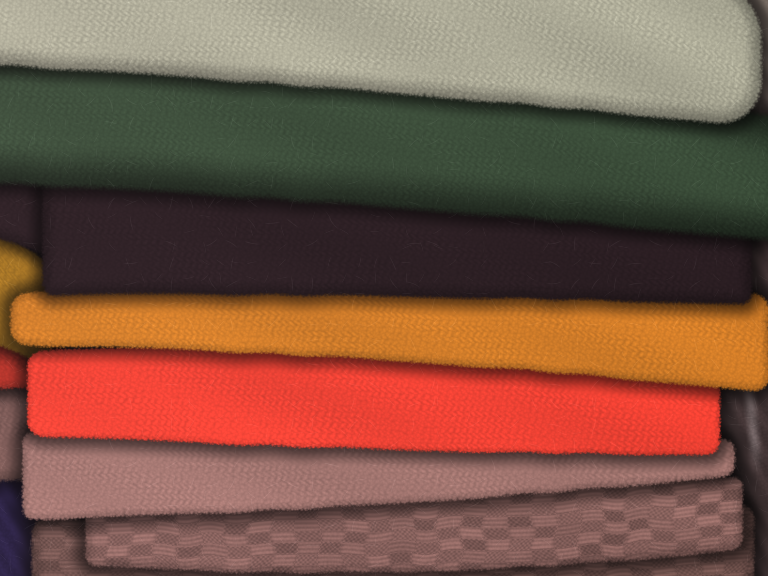
This texture is drawn by a Shadertoy shader. Its source:

```glsl
// A stack of folded wool cloths, painted from the lowest fold upward.
// Each fold is a rounded box bent between two quadratic edges, with
// twill or checked weave, cellular nap, stray hairs and a contact shadow.

const vec3 SAGE    = vec3(0.63, 0.625, 0.55);
const vec3 GREEN   = vec3(0.205, 0.275, 0.20);
const vec3 PLUM    = vec3(0.145, 0.10, 0.115);
const vec3 MUSTARD = vec3(0.77, 0.455, 0.14);
const vec3 RED     = vec3(0.885, 0.235, 0.18);
const vec3 ROSE    = vec3(0.595, 0.43, 0.405);
const vec3 MAUVE   = vec3(0.48, 0.345, 0.325);
const vec3 BROWN   = vec3(0.40, 0.29, 0.27);
const vec3 NAVY    = vec3(0.14, 0.11, 0.24);
const vec3 STONE   = vec3(0.42, 0.38, 0.35);
const vec2 STITCH  = vec2(0.0125, 0.0095);
const vec2 CHECK   = vec2(0.041, 0.020);
const float SHADOW_REACH = 0.036;
const float SHADOW_DEPTH = 0.40;
const float NAP_SCALE = 190.0;
const float HAIR_CELL = 0.035;
const float FUZZ = 0.004;
const float EDGE_BLUR = 0.0022;
const float TAU = 6.2831853;

vec2 hash2(vec2 p) {
    vec3 q = fract(p.xyx * vec3(0.1031, 0.1030, 0.0973));
    q += dot(q, q.yzx + 33.33);
    return fract((q.xx + q.yz) * q.zy);
}

// Distance to the nearest scattered point
float cellular(vec2 p) {
    vec2 cell = floor(p), f = fract(p);
    float nearest = 2.0;
    for (int j = -1; j <= 1; j++)
    for (int i = -1; i <= 1; i++) {
        vec2 o = vec2(i, j);
        nearest = min(nearest, length(o + hash2(cell + o) - f));
    }
    return nearest;
}

// One short curved hair in some of the cells
float hairs(vec2 p) {
    vec2 cell = floor(p / HAIR_CELL), f = fract(p / HAIR_CELL) - 0.5;
    vec2 h = hash2(cell + 17.0);
    float a = TAU * h.x;
    f = mat2(cos(a), -sin(a), sin(a), cos(a)) * f;
    float across = abs(f.y - 0.8 * (h.y - 0.5) * f.x * f.x);
    return smoothstep(0.045, 0.0, across) * smoothstep(0.42, 0.2, abs(f.x)) * step(0.6, h.y);
}

// Quadratic through heights at the left, middle and right
float curve(vec3 h, float t) {
    return h.x * (1.0 - t) * (1.0 - 2.0 * t) + h.y * 4.0 * t * (1.0 - t)
         + h.z * t * (2.0 * t - 1.0);
}

// Slanted stitches in staggered rows, stronger in some patches
float twill(vec2 w) {
    w.y += 0.002 * sin(w.x * 19.0);
    vec2 s = w / STITCH;
    float row = floor(s.y), f = fract(s.y);
    float slant = mod(row, 2.0) * 1.1 - 0.3;
    float stitch = sin(TAU * (s.x + slant * f + row * 0.35 + 0.25 * sin(w.x * 37.0)));
    float patchy = 0.75 + 0.35 * sin(w.x * 23.0 + 3.0 * sin(w.y * 31.0));
    return patchy * (stitch * (0.35 + 0.65 * sin(0.5 * TAU * f)) - 0.25 * cos(TAU * f));
}

// Loose alternating blocks of horizontal and vertical threads
float checks(vec2 w) {
    w += vec2(0.004, 0.003) * sin(w.yx * vec2(90.0, 41.0) + 2.0 * sin(w.x * 17.0));
    vec2 cell = floor(w / CHECK), f = abs(fract(w / CHECK) - 0.5);
    float odd = mod(cell.x + cell.y, 2.0);
    vec2 yarn = sin(TAU * w / vec2(0.0085, 0.0075));
    float thread = mix(yarn.x * yarn.y, 0.8 * yarn.y, odd);
    float inside = smoothstep(0.5, 0.36, max(f.x, f.y));
    return inside * ((odd - 0.5) * 1.1 + 1.2 * (hash2(cell).x - 0.5)) + 0.75 * thread;
}

void layFold(inout vec3 col, vec2 p, vec3 top, vec3 bottom, vec2 ends,
             float radius, float rolloff, vec3 dye, float checked, float nap) {
    float t = p.x * 0.75;
    float hi = curve(top, t), lo = curve(bottom, t);
    vec2 w = p - vec2(0.5 * (ends.x + ends.y), 0.5 * (hi + lo));
    vec2 halfSize = 0.5 * vec2(ends.y - ends.x, hi - lo);
    vec2 q = abs(w) - halfSize + radius;
    float d = length(max(q, 0.0)) + min(max(q.x, q.y), 0.0) - radius;
    d += FUZZ * (nap - 0.5) + 0.0014 * sin(p.x * 31.0 + 2.0 * sin(p.x * 13.0));

    // Contact shadow on whatever lies behind
    col *= mix(SHADOW_DEPTH, 1.0, smoothstep(-0.004, SHADOW_REACH, d));

    // Weave, nap and the rolled edge, softer on thicker folds
    float weave = mix(0.062 * twill(w), 0.13 * checks(w), checked);
    float light = 1.0 + weave + 0.11 * (0.5 - nap);
    light *= mix(0.82 - 4.0 * rolloff, 1.03, smoothstep(-0.006, rolloff, -d));
    light *= 1.0 + 0.04 * sin(p.x * 9.0 + w.y * 30.0) * sin(p.x * 5.0 - 1.0);
    float blur = max(EDGE_BLUR + 0.07 * rolloff, 1.0 / iResolution.y);
    col = mix(col, dye * light, 1.0 - smoothstep(-blur, blur, d));
}

void mainImage(out vec4 fragColor, in vec2 fragCoord) {
    vec2 p = fragCoord / iResolution.y;
    float nap = cellular(p * NAP_SCALE);

    // Dim surroundings: navy at lower left, stone at upper right
    vec3 col = mix(NAVY, vec3(0.24, 0.19, 0.19), smoothstep(0.02, 0.13, p.x));
    col = mix(col, STONE, smoothstep(0.72, 0.9, p.y));
    float strip = smoothstep(0.016, 0.0, abs(p.x - 1.306 + 0.1 * (p.y - 0.27)));
    col += 0.17 * strip * smoothstep(0.17, 0.24, p.y) * smoothstep(0.36, 0.29, p.y);
    col *= 1.0 + 0.08 * sin(p.x * 190.0 + p.y * 120.0) + 0.15 * (0.5 - nap);

    // Cloth ends peeping out at the left
    layFold(col, p, vec3(0.33), vec3(0.165), vec2(-0.1, 0.10), 0.02, 0.03, ROSE * 0.75, 0.0, nap);
    layFold(col, p, vec3(0.41), vec3(0.325), vec2(-0.1, 0.10), 0.02, 0.02, RED * 0.72, 0.0, nap);
    layFold(col, p, vec3(0.60, 0.3, 0.3), vec3(0.40, 0.2, 0.2), vec2(-0.1, 0.09), 0.03, 0.03, MUSTARD * vec3(0.78, 0.92, 0.8), 0.0, nap);
    layFold(col, p, vec3(0.70), vec3(0.585, 0.4, 0.3), vec2(-0.1, 0.15), 0.03, 0.03, PLUM, 0.0, nap);

    // Main stack, bottom to top
    layFold(col, p, vec3(0.105, 0.09, 0.13), vec3(-0.2), vec2(0.055, 1.31), 0.03, 0.03, BROWN, 1.0, nap);
    layFold(col, p, vec3(0.125, 0.15, 0.175), vec3(0.028, 0.007, 0.052), vec2(0.148, 1.290), 0.02, 0.02, MAUVE, 1.0, nap);
    layFold(col, p, vec3(0.25, 0.25, 0.235), vec3(0.097, 0.125, 0.18), vec2(0.038, 1.276), 0.02, 0.016, ROSE, 0.0, nap);
    layFold(col, p, vec3(0.385, 0.40, 0.345), vec3(0.247, 0.22, 0.21), vec2(0.047, 1.25), 0.025, 0.012, RED, 0.0, nap);
    layFold(col, p, vec3(0.49, 0.505, 0.49), vec3(0.401, 0.375, 0.318), vec2(0.017, 1.337), 0.03, 0.018, MUSTARD, 0.0, nap);
    layFold(col, p, vec3(0.705, 0.67, 0.61), vec3(0.488, 0.486, 0.47), vec2(0.075, 1.306), 0.02, 0.03, PLUM, 0.0, nap);
    layFold(col, p, vec3(0.93, 0.90, 0.80), vec3(0.682, 0.642, 0.583), vec2(-0.1, 1.40), 0.05, 0.08, GREEN, 0.0, nap);
    layFold(col, p, vec3(1.15, 1.15, 1.01), vec3(0.887, 0.840, 0.778), vec2(-0.2, 1.323), 0.08, 0.036, SAGE, 0.0, nap);

    // Stray hairs and a faint haze from the left
    col += 0.035 * hairs(p) + 0.03 * hairs(p.yx * 1.3 + 4.0);
    col += vec3(0.045, 0.036, 0.040) * (1.0 - 0.6 * p.x);
    fragColor = vec4(clamp(col, 0.0, 1.0), 1.0);
}
```
